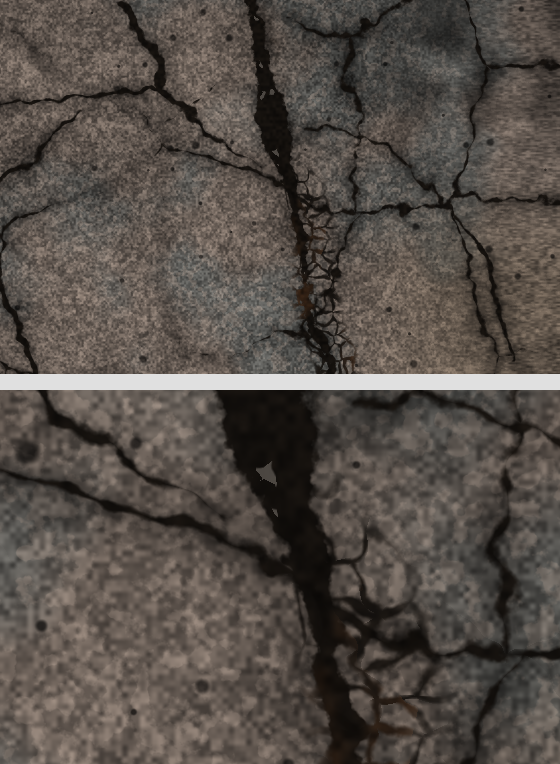
Top: the whole. Bottom: its middle third, enlarged.
Reproduce this texture procedurally as a WebGL 2 fragment shader.

```glsl
#version 300 es
precision highp float;
// Weathered concrete slab split by a wide vertical fissure and finer branching cracks.
// Cracks are signed distances in a noise-warped space: tapered branches plus Voronoi edges.
// The surface layers fine grain, pale flakes, tinted patches, dark stains and pits.

uniform vec2 u_resolution;
out vec4 fragColor;

float hash(vec2 p) {
    vec3 q = fract(vec3(p.xyx) * 0.1031);
    q += dot(q, q.yzx + 33.33);
    return fract((q.x + q.y) * q.z);
}

vec2 hash2(vec2 p) {
    return vec2(hash(p), hash(p + 57.3));
}

float noise(vec2 p) {
    vec2 i = floor(p), f = fract(p);
    f = f * f * (3.0 - 2.0 * f);
    return mix(mix(hash(i), hash(i + vec2(1, 0)), f.x),
               mix(hash(i + vec2(0, 1)), hash(i + vec2(1, 1)), f.x), f.y);
}

float fbm(vec2 p) {
    float sum = 0.0, amp = 0.533;
    for (int i = 0; i < 4; i++) {
        sum += amp * noise(p);
        p = mat2(1.6, 1.2, -1.2, 1.6) * p + 17.0;
        amp *= 0.5;
    }
    return sum;
}

// Distance to the border between the two nearest Voronoi cells
float cellEdge(vec2 p) {
    vec2 base = floor(p), near1 = vec2(9.0), near2 = vec2(9.0);
    for (int y = -1; y <= 1; y++)
    for (int x = -1; x <= 1; x++) {
        vec2 cell = base + vec2(x, y);
        vec2 r = cell + 0.1 + 0.8 * hash2(cell) - p;
        if (dot(r, r) < dot(near1, near1)) { near2 = near1; near1 = r; }
        else if (dot(r, r) < dot(near2, near2)) near2 = r;
    }
    return dot(0.5 * (near1 + near2), normalize(near2 - near1));
}

// Signed distance to a tapered crack from a to b with half widths wa and wb
float branch(vec2 p, vec2 a, vec2 b, float wa, float wb) {
    vec2 ab = b - a;
    float t = clamp(dot(p - a, ab) / dot(ab, ab), 0.0, 1.0);
    return length(p - a - ab * t) - mix(wa, wb, t);
}

float fissureCentre(float y) {
    return 0.82 - 0.14 * smoothstep(0.25, 1.0, y) + 0.06 * (1.0 - smoothstep(0.0, 0.2, y));
}

float fissure(vec2 p) {
    float bulge = exp(-pow((p.y - 0.68) / 0.14, 2.0));
    return abs(p.x - fissureCentre(p.y)) - 0.011 - 0.024 * bulge - 0.006 * p.y;
}

float branches(vec2 p) {
    vec2 fork = vec2(0.43, 0.76), knee = vec2(1.03, 0.62), hub = vec2(1.29, 0.32);
    float d = branch(p, vec2(0.33, 1.02), fork, 0.011, 0.012);
    d = min(d, branch(p, fork, vec2(0.70, 0.55), 0.011, 0.001));
    d = min(d, branch(p, vec2(-0.02, 0.72), fork, 0.003, 0.009));
    d = min(d, branch(p, vec2(0.20, 0.70), vec2(-0.02, 0.48), 0.003, 0.006));
    d = min(d, branch(p, vec2(-0.02, 0.34), vec2(0.11, -0.02), 0.009, 0.010));
    d = min(d, branch(p, vec2(0.84, 0.63), knee, 0.002, 0.004));
    d = min(d, branch(p, knee, hub, 0.003, 0.005));
    return min(d, branch(p, hub, vec2(1.40, 0.02), 0.007, 0.003));
}

// Small round pits, present in a few grid cells only
float pits(vec2 p, float scale) {
    vec2 cell = floor(p * scale);
    vec2 offset = fract(p * scale) - 0.3 - 0.4 * hash2(cell);
    float radius = 0.05 + 0.16 * hash(cell + 4.7);
    return step(0.86, hash(cell + 91.0)) * (1.0 - smoothstep(radius * 0.4, radius, length(offset)));
}

vec3 concrete(vec2 p) {
    float streaky = smoothstep(0.95, 1.5, p.x);
    float grain = mix(noise(p * 190.0), noise(p * vec2(85.0, 210.0)), streaky);
    float flakes = smoothstep(0.48, 0.64, fbm(p * 75.0)) * mix(1.0, 0.5, streaky);
    float value = 0.378 + 0.24 * (grain - 0.5) + 0.095 * flakes
                + 0.16 * (fbm(p * 3.5 + 3.0) - 0.5) + 0.12 * (fbm(p * 18.0) - 0.5);
    float cool = smoothstep(0.48, 0.68, fbm(p * 2.6 + 9.0)) * (1.0 - 0.5 * flakes);
    float ochre = smoothstep(0.85, 1.3, p.x) * (1.0 - smoothstep(0.2, 0.6, p.y));
    vec3 tint = mix(vec3(1.0, 0.895, 0.82), vec3(0.90, 0.90, 0.87), cool);
    return value * mix(tint, vec3(1.02, 0.89, 0.75), 0.6 * ochre);
}

void main() {
    vec2 p = gl_FragCoord.xy / u_resolution.y;
    float soft = max(0.003, 1.0 / u_resolution.y);
    vec2 wander = vec2(fbm(p * 6.0), fbm(p * 6.0 + 31.0)) - 0.5;
    vec2 jitter = vec2(noise(p * 38.0), noise(p * 38.0 + 13.0)) - 0.5;
    vec2 q = p + 0.11 * wander + 0.016 * jitter;
    float ragged = 0.022 * (fbm(p * 55.0) - 0.5);

    // Crack distances: main fissure, branches, fading hairline network
    float main_d = fissure(p + 0.4 * (q - p)) + 1.3 * ragged;
    float hairWidth = mix(-0.006, 0.004, smoothstep(0.3, 0.65, noise(p * 3.2 + 5.0)));
    float hair = cellEdge(q * 2.4 + 7.0) / 2.4 - hairWidth;
    float fine_d = min(branches(q), hair) + 0.6 * ragged;
    float d = min(main_d, fine_d);

    // Crumbled rim of small broken pieces beside the fissure
    float side = p.x - fissureCentre(p.y) - 0.025;
    float rim = exp(-pow(side / 0.065, 2.0)) * mix(0.35, 1.0, 1.0 - smoothstep(0.45, 0.62, p.y));
    float crumbs = cellEdge(q * 26.0) / 26.0 + 0.5 * ragged;
    float broken = (1.0 - smoothstep(0.001, 0.007, crumbs)) * smoothstep(0.25, 0.65, rim * (0.5 + fbm(p * 14.0)));

    // Dirt: crack halos, upper right stain, pits
    float blotch = smoothstep(0.32, 0.68, fbm(p * 11.0 + 2.0));
    float halo = exp(-max(d, 0.0) * 48.0) * (0.25 + 0.55 * blotch);
    vec2 s = (p - vec2(1.32, 0.84)) / vec2(0.34, 0.22);
    float stain = exp(-dot(s, s)) * smoothstep(0.3, 0.6, fbm(p * 6.0 + 21.0));
    vec3 colour = concrete(p);
    colour *= (1.0 - 0.62 * halo) * (1.0 - 0.62 * stain) * (1.0 - 0.6 * pits(p, 14.0));
    colour *= 1.0 - 0.12 * smoothstep(0.75, 1.0, p.y);

    // Dark crack filling with rusty soil and a few grey stones
    float grit = noise(p * 120.0);
    vec3 fill = vec3(0.065, 0.052, 0.04) * (0.6 + 0.8 * grit);
    float rust = smoothstep(0.48, 0.66, fbm(p * vec2(9.0, 5.0) + 40.0)) * step(main_d, fine_d);
    fill = mix(fill, vec3(0.19, 0.12, 0.07) * (0.6 + 0.7 * grit), rust);
    float stone = step(0.8, hash(floor(q * 26.0))) * smoothstep(0.007, 0.011, crumbs);
    fill = mix(fill, vec3(0.30, 0.28, 0.26), stone * step(main_d, -0.012));
    colour = mix(colour, fill, 0.88 * broken);
    colour = mix(colour, fill, 0.95 * (1.0 - smoothstep(-soft, soft, d)));
    fragColor = vec4(clamp(colour, 0.0, 1.0), 1.0);
}
```
